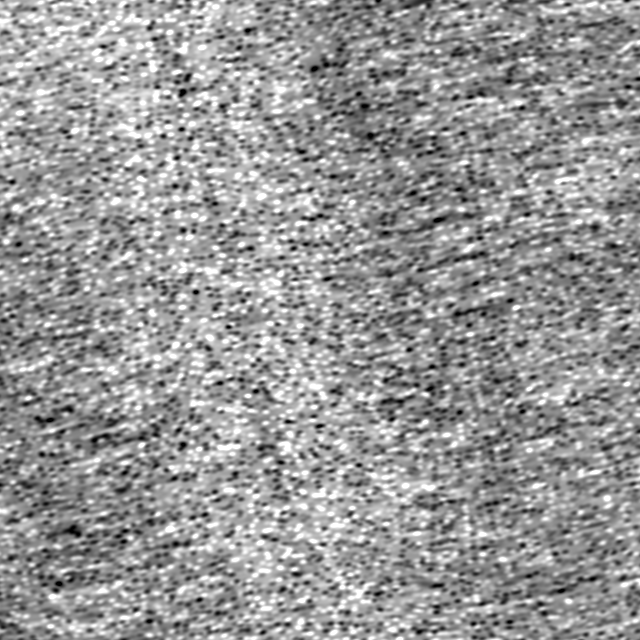
A WebGL 2 fragment shader for this texture:

```glsl
#version 300 es
precision highp float;
// Grey grainy surface: a bright slanting band split by a dark crease, with
// fine tilted streaks on both sides. Grain and streaks are cellular noise:
// every cell scatters one signed, rippled spot and overlapping spots add up.

uniform vec2 u_resolution;
out vec4 fragColor;

vec3 hash3(vec2 cell) {
  vec3 h = fract(cell.xyx * vec3(0.1031, 0.1030, 0.0973));
  h += dot(h, h.yxz + 33.33);
  return fract((h.xxy + h.yzz) * h.zyx);
}

// Sum of round spots, one per unit cell; ripple adds dark and light rows.
float spotNoise(vec2 p, float ripple) {
  vec2 cell = floor(p);
  float sum = 0.0;
  for (int j = -1; j <= 1; j++) {
    for (int i = -1; i <= 1; i++) {
      vec2 neighbour = cell + vec2(i, j);
      vec3 rnd = hash3(neighbour + 57.0);
      vec2 d = p - neighbour - rnd.xy;
      float falloff = max(1.0 - dot(d, d), 0.0);
      sum += (rnd.z * 2.0 - 1.0) * falloff * falloff * falloff * cos(ripple * d.y);
    }
  }
  return sum;
}

float bump(float x, float width) {
  return exp(-x * x / (width * width));
}

void main() {
  vec2 p = gl_FragCoord.xy / u_resolution;

  // Signed distance across the slanting crease, slightly wavering
  float across = p.x - 0.495 + 0.24 * p.y + 0.006 * sin(p.y * 17.0);
  float band = bump(across, 0.18);

  // Broad shading: band, crease, shadow to the right, pale and dark corners
  float tone = 0.56 + 0.14 * band;
  tone -= 0.14 * bump(across, 0.026) * (0.8 + 0.3 * sin(p.y * 23.0));
  tone -= 0.08 * bump(across - 0.30, 0.08) * smoothstep(0.15, 0.45, p.y);
  tone += 0.12 * bump(length(p - vec2(0.03, 1.0)), 0.22);
  tone -= 0.05 * bump(length(p - vec2(0.08, 0.15)), 0.25);
  tone += 0.035 * spotNoise(p * vec2(13.0, 9.0), 0.0);

  // Tilted, gently bent coordinates for the streaks
  vec2 tilted = vec2(p.x, p.y - 0.17 * p.x + 0.008 * sin(9.0 * p.x + 5.0 * p.y));

  float grain = spotNoise(mix(tilted, p, 0.4) * vec2(98.0, 122.0), 1.7);
  float streak = spotNoise(tilted * vec2(26.0, 82.0) + 31.0, 3.3);
  float longStreak = spotNoise(tilted * vec2(9.0, 46.0) + 73.0, 3.0);

  // The band is coarse and contrasty, its flanks are streaked
  float value = tone + grain * mix(0.38, 0.50, band);
  value += streak * mix(0.27, 0.14, band);
  value += longStreak * mix(0.15, 0.03, band);

  fragColor = vec4(vec3(clamp(value, 0.0, 1.0)), 1.0);
}
```
